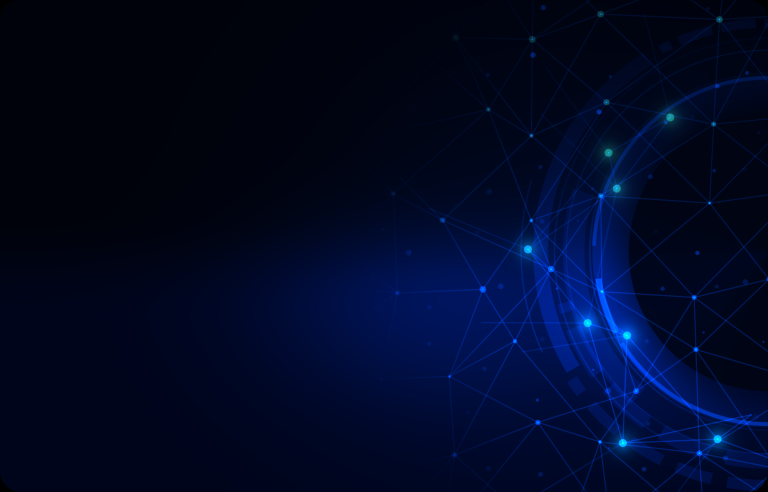
Give the GLSL for this background, as a Shadertoy shader.

```glsl
// A dark navy panel with a soft blue horizon glow, a segmented dial on the right
// and a plexus of glowing nodes. The dial is drawn in polar arcs; the plexus is a
// jittered grid with linked neighbours, plus a chain of bright hubs round the dial.

#define DIAL_CENTER vec2(1.561, 0.488)
#define GLOW_CENTER vec2(0.90, 0.405)
#define NET_CELL 0.17
#define DOT_CELL 0.115
#define HUB_COUNT 8
#define CORNER 0.042
#define DEEP_BLUE vec3(0.0, 0.10, 0.40)
#define BRIGHT_BLUE vec3(0.0, 0.30, 0.95)
#define CYAN vec3(0.0, 0.55, 0.90)
#define TEAL vec3(0.08, 0.42, 0.32)

float pixel;

float hash(vec2 p) {
    p = fract(p * vec2(0.1731, 0.2497) + 0.37);
    p += dot(p, p.yx + 19.19);
    return fract((p.x + p.y) * p.x * 7.31);
}

vec2 node(vec2 cell) {
    return cell + 0.15 + 0.7 * vec2(hash(cell), hash(cell + 41.7));
}

float fill(float d) { return smoothstep(pixel, -pixel, d); }

float segment(vec2 p, vec2 a, vec2 b) {
    vec2 ab = b - a;
    return length(p - a - ab * clamp(dot(p - a, ab) / dot(ab, ab), 0.0, 1.0));
}

float thread(float d) { return smoothstep(1.3 * pixel + 0.0005, 0.0, d); }

// Polar coordinates: x = radius, y = degrees above the leftward axis.
float arc(vec2 polar, float radius, float halfWidth, float from, float to) {
    float side = max(from - polar.y, polar.y - to) * 0.01745 * polar.x;
    return fill(max(abs(polar.x - radius) - halfWidth, side));
}

float dashes(vec2 polar, float radius, float halfWidth, float period, float duty) {
    float a = (abs(fract(polar.y / period) - 0.5) - 0.5 * duty) * period;
    return fill(max(abs(polar.x - radius) - halfWidth, a * 0.01745 * polar.x));
}

// Hubs step round the dial while swinging in and out every third one.
vec2 hub(float i) {
    float angle = radians(54.0 - 17.8 * i - 5.0 * sin(2.094 * i));
    float radius = 0.405 + 0.09 * cos(2.094 * i - 0.4) - 0.15 * exp(-2.5 * i * i);
    return DIAL_CENTER + radius * vec2(-cos(angle), sin(angle));
}

vec3 backdrop(vec2 p) {
    vec3 c = mix(vec3(0.0, 0.008, 0.042), vec3(0.0, 0.018, 0.105), smoothstep(0.56, 0.36, p.y));
    vec2 d = p - GLOW_CENTER;
    d /= vec2(0.36, d.y > 0.0 ? 0.14 : 0.22);
    c += vec3(0.0, 0.046, 0.195) * exp(-dot(d, d));
    vec2 w = (p - vec2(1.10, 0.44)) / vec2(0.44, 0.46);
    return c + vec3(0.0, 0.022, 0.085) * exp(-dot(w, w));
}

vec3 dial(vec3 c, vec2 polar) {
    float a = polar.y;
    float light = 0.22 + 0.78 * exp(-pow((a + 27.0) / 40.0, 2.0));
    // Halo, dark core and the broad inner band
    c += DEEP_BLUE * light * 0.28 * exp(-pow((polar.x - 0.38) / 0.08, 2.0));
    c = mix(c, mix(vec3(0.0, 0.012, 0.06), vec3(0.0, 0.025, 0.12), light), fill(polar.x - 0.283));
    c += DEEP_BLUE * light * 0.7 * arc(polar, 0.320, 0.037, -95.0, 95.0) * smoothstep(0.24, 0.36, polar.x);
    // Bright rims
    c += BRIGHT_BLUE * (0.13 + 0.2 * light) * arc(polar, 0.354, 0.004, 2.0, 95.0);
    c += BRIGHT_BLUE * 0.6 * arc(polar, 0.349, 0.006, -28.0, -9.0);
    c += BRIGHT_BLUE * 0.42 * arc(polar, 0.350, 0.004, -95.0, -32.0);
    c += BRIGHT_BLUE * 0.22 * arc(polar, 0.362, 0.002, -95.0, 95.0) * light;
    // Middle plates and outer band
    c += DEEP_BLUE * 0.35 * light * arc(polar, 0.395, 0.022, -48.0, 18.0);
    c += DEEP_BLUE * 0.55 * light * arc(polar, 0.462, 0.015, -31.0, 58.0);
    c += DEEP_BLUE * 0.30 * arc(polar, 0.425, 0.016, -90.0, -14.0) * dashes(polar, 0.425, 0.016, 19.0, 0.75);
    c += DEEP_BLUE * 0.32 * arc(polar, 0.475, 0.012, -95.0, -33.0) * dashes(polar, 0.475, 0.012, 13.0, 0.7);
    c += DEEP_BLUE * 0.18 * arc(polar, 0.465, 0.010, 62.0, 95.0) * dashes(polar, 0.465, 0.010, 11.0, 0.8);
    // Fine outlines
    c += BRIGHT_BLUE * 0.22 * light * arc(polar, 0.502, 0.0015, -24.0, 17.0);
    c += BRIGHT_BLUE * 0.20 * light * arc(polar, 0.434, 0.0015, -60.0, 95.0);
    c += BRIGHT_BLUE * 0.12 * arc(polar, 0.410, 0.0012, -95.0, 95.0);
    return c;
}

vec3 plexus(vec2 p, float fade) {
    // Links between neighbouring nodes
    vec2 g = p / NET_CELL, cell = floor(g), here = node(cell);
    float lines = 0.0;
    for (int k = 0; k < 9; k++) {
        vec2 other = cell + vec2(k % 3 - 1, k / 3 - 1);
        if (k != 4 && hash(cell + other + 5.0) > 0.25)
            lines += thread(segment(g, here, node(other)) * NET_CELL);
    }
    for (int k = 0; k < 4; k++) {
        float sx = k < 2 ? -1.0 : 1.0, sy = k % 2 == 0 ? -1.0 : 1.0;
        vec2 a = cell + vec2(sx, 0.0), b = cell + vec2(0.0, sy);
        if (hash(a + b + 5.0) > 0.25) lines += thread(segment(g, node(a), node(b)) * NET_CELL);
    }
    float low = smoothstep(0.85, 0.30, p.y);
    vec3 c = vec3(0.0, 0.15, 0.46) * lines * (0.26 + 0.28 * low);
    // Dots on the nodes and smaller loose ones
    float dotSize = 0.003 + 0.004 * hash(cell + 9.0);
    c += mix(TEAL * 0.6, BRIGHT_BLUE * 0.75, low) * fill(length(g - here) * NET_CELL - dotSize);
    vec2 s = p / DOT_CELL, id = floor(s) + 70.0;
    float loose = length(s + 70.0 - node(id)) * DOT_CELL - 0.002 - 0.004 * hash(id + 3.0);
    return (c + BRIGHT_BLUE * fill(loose) * 0.5 * hash(id + 8.0)) * fade;
}

vec3 hubs(vec2 p) {
    vec3 c = vec3(0.0);
    for (int i = 0; i < HUB_COUNT; i++) {
        float n = float(i);
        vec2 at = hub(n), outward = normalize(at - DIAL_CENTER);
        float d = length(p - at), low = smoothstep(0.66, 0.36, at.y);
        vec3 tint = mix(TEAL, CYAN, low);
        vec2 tip = at + 0.20 * (outward + 0.4 * vec2(outward.y, -outward.x));
        float lines = thread(segment(p, at, hub(n + 1.0))) + thread(segment(p, at, hub(n + 2.0)));
        c += BRIGHT_BLUE * (0.14 + 0.18 * low) * (lines + 0.5 * thread(segment(p, at, tip)));
        c += tint * (0.75 * fill(d - 0.008) + 0.35 * exp(-d * d / 0.0003));
        c += tint * 0.14 * exp(-d * d / 0.0011);
    }
    return c;
}

void mainImage(out vec4 fragColor, in vec2 fragCoord) {
    pixel = 0.8 / iResolution.y;
    vec2 p = fragCoord / iResolution.y, q = p - DIAL_CENTER;
    vec2 polar = vec2(length(q), degrees(atan(q.y, -q.x)));
    vec3 color = dial(backdrop(p), polar);
    color += plexus(p, 1.0 - smoothstep(0.50, 0.87, polar.x)) + hubs(p);
    // Rounded panel corners
    vec2 halfSize = 0.5 * iResolution.xy / iResolution.y;
    vec2 e = abs(p - halfSize) - halfSize + CORNER;
    color *= fill(length(max(e, 0.0)) - CORNER);
    fragColor = vec4(min(color, 1.0), 1.0);
}
```
